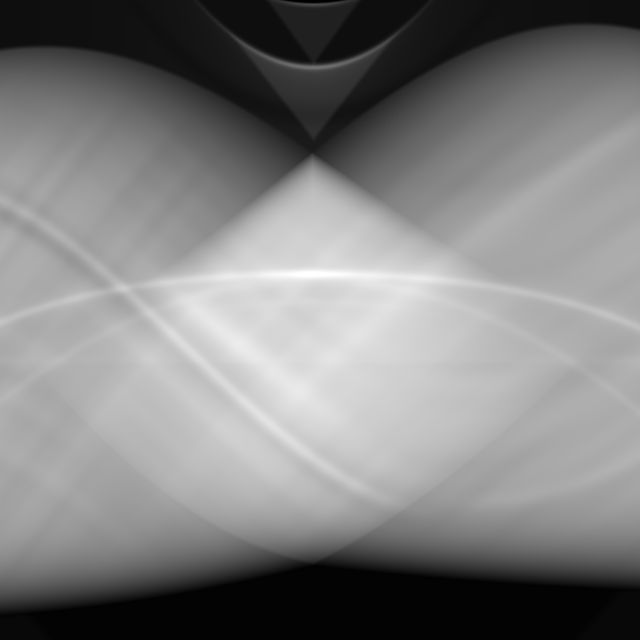
Write a Shadertoy shader that draws this background.

```glsl
// Grey projection of a soft round body: two sinusoidal bands cross and overlap in a bright lens.
// Edge curves give depths, depths become exponential shading, and thin curved
// streaks plus stretched value noise add the inner detail. Space is 0..1, y down.

const float PI = 3.14159;

float hash(vec2 p) {
    vec3 q = fract(vec3(p.xyx) * 0.1031);
    q += dot(q, q.yzx + 33.33);
    return fract((q.x + q.y) * q.z);
}

float noise(vec2 p) {
    vec2 i = floor(p), f = fract(p);
    f = f * f * (3.0 - 2.0 * f);
    return mix(mix(hash(i), hash(i + vec2(1, 0)), f.x),
               mix(hash(i + vec2(0, 1)), hash(i + vec2(1, 1)), f.x), f.y);
}

// Soft ridge of the given half width
float ridge(float d, float width) {
    return exp(-d * d / (width * width));
}

// Exponential rise from zero at an edge towards one
float rise(float depth, float width) {
    return 1.0 - exp(-max(depth, 0.0) / width);
}

// Dark field above the body, with its arcs and wedges
float upperField(vec2 p, float t) {
    float arc = 0.104 - 3.1 * t * t - p.y;
    float below = smoothstep(0.004, -0.004, arc);
    float center = ridge(t, 0.24);
    float shade = 0.055 + 0.045 * center * below;
    float lowWedge = (0.218 - p.y) * 0.78 - abs(t);
    float highWedge = (0.1 - p.y) * 0.72 - abs(t);
    shade += 0.085 * smoothstep(-0.006, 0.006, lowWedge) * below;
    shade += 0.07 * smoothstep(-0.006, 0.006, highWedge) * (1.0 - below);
    float arcFade = ridge(t, 0.13);
    shade += 0.24 * arcFade * ridge(arc, 0.005);
    shade += 0.09 * arcFade * below * exp(min(arc, 0.0) / 0.025);
    shade -= 0.03 * ridge(p.y - 0.18 + 2.2 * t * t, 0.018) * center;
    // small dark cap with a pale rim
    float cap = 0.007 - 2.0 * t * t - p.y;
    shade += 0.16 * ridge(cap, 0.004) * ridge(t, 0.06);
    return shade * (1.0 - smoothstep(0.0, 0.004, cap));
}

// Bright and dark lines inside the body
float streaks(vec2 p, float t) {
    float t2 = t * t;
    float sum = 0.0;
    // shallow arches
    float arch = p.y - 0.428 - 0.22 * t2 - 0.4 * t2 * t2;
    sum += 0.065 * ridge(arch, 0.007) + 0.03 * ridge(arch, 0.022);
    sum += 0.09 * ridge(arch, 0.007) * ridge(t, 0.06);
    sum += 0.025 * ridge(p.y - 0.436 - 0.8 * t2, 0.009);
    sum += 0.018 * ridge(p.y - 0.472 - 0.5 * t2, 0.007) * ridge(t, 0.14);
    sum -= 0.014 * smoothstep(0.562, 0.572, p.y) * smoothstep(0.66, 0.57, p.y);
    sum += 0.02 * ridge(p.y - 0.568, 0.012) * smoothstep(0.25, 0.5, abs(t));
    // falling sinusoid, pale above and dark beneath
    float fall = p.y - 0.555 - 0.265 * sin(3.6 * (p.x - 0.29));
    float fallFade = smoothstep(0.72, 0.5, p.x);
    sum += fallFade * (0.06 * ridge(fall + 0.014, 0.011) - 0.045 * ridge(fall - 0.01, 0.016));
    // broad falling band
    float band = p.y - 0.443 - 0.76 * (p.x - 0.247);
    sum += 0.085 * ridge(band, 0.028) * ridge(p.x - 0.36, 0.16);
    // rising band
    float w = p.x - 0.469;
    float climb = p.y - 0.609 + 0.98 * w - 0.38 * w * w;
    sum += 0.045 * ridge(climb, 0.025) * smoothstep(-0.15, 0.05, w);
    sum += 0.03 * ridge(p.y - 0.785 + 0.9 * (p.x - 0.72) * (p.x - 0.72), 0.014)
         * smoothstep(0.65, 0.8, p.x);
    // fine grain stretched along both families of curves
    sum += 0.035 * (noise(vec2(p.x * 4.0, fall * 32.0)) - 0.5);
    sum += 0.035 * (noise(vec2(p.x * 4.0 + 9.0, climb * 30.0 + 40.0)) - 0.5);
    return sum;
}

void mainImage(out vec4 fragColor, in vec2 fragCoord) {
    vec2 p = fragCoord / iResolution.xy;
    p.y = 1.0 - p.y;
    float t = p.x - 0.49, a = abs(t);
    float side = clamp(a * 2.0, 0.0, 1.0);

    // Top edges cross as sinusoids; bottom edges meet at the same column
    float topA = 0.2936 - 0.222 * cos(PI * (p.x - 0.07));
    float topB = 0.296 - 0.2596 * cos(PI * (p.x - 0.915));
    vec2 bend = t < 0.0 ? vec2(0.25 - 0.183 * a, -0.22 - 1.13 * a)
                        : vec2(0.115 - 0.076 * a, -0.52 - 0.6 * a);
    vec2 bottom = 0.885 + a * bend;
    float outerTop = p.y - min(topA, topB), innerTop = p.y - max(topA, topB);
    float outerBottom = bottom.x - p.y, innerBottom = bottom.y - p.y;

    // Single band shading, then the overlapping lens
    float base = mix(0.12, 0.22, side);
    float single = base + (0.68 - base) * rise(outerTop, mix(0.18, 0.1, side));
    single *= rise(outerBottom, 0.06);
    float lens = mix(0.72, 0.2, side * side) * rise(innerTop, mix(0.025, 0.1, side));
    lens *= 0.1 * smoothstep(0.0, 0.008, innerBottom) + 0.9 * rise(innerBottom, 0.19);
    float body = 1.0 - (1.0 - single) * (1.0 - lens);
    float deep = smoothstep(0.02, 0.2, outerTop) * smoothstep(0.0, 0.15, outerBottom);
    body += streaks(p, t) * deep;

    // Dark fields above and below
    float corner = smoothstep(0.0, 0.02, a + 0.9 * (p.y - 1.0) - 0.4);
    float field = p.y < 0.5 ? upperField(p, t) : 0.012 + 0.018 * corner;
    float mask = smoothstep(-0.004, 0.006, outerTop) * smoothstep(-0.004, 0.006, outerBottom);
    fragColor = vec4(vec3(clamp(mix(field, body, mask), 0.0, 1.0)), 1.0);
}
```
